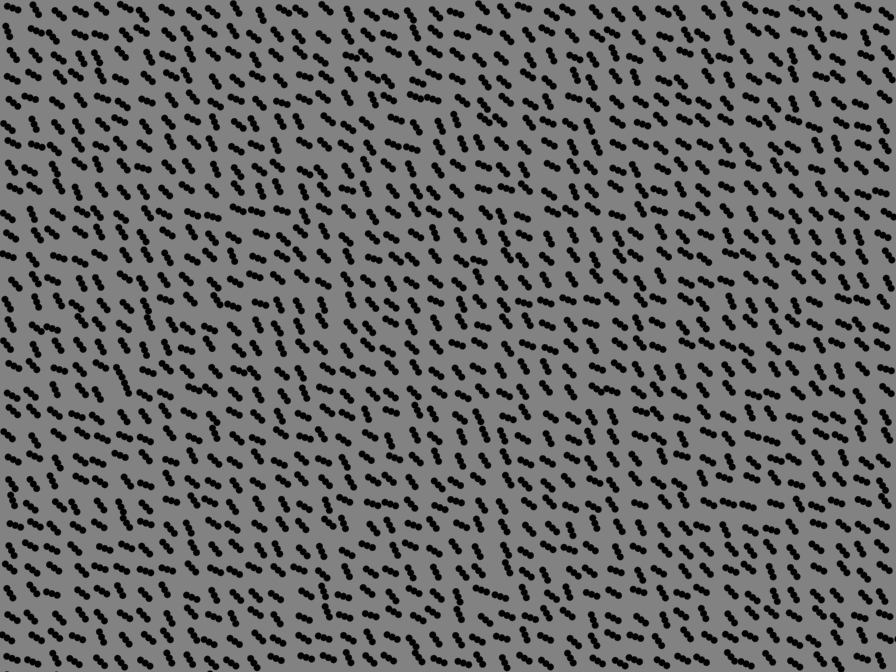
This pattern is drawn by a Shadertoy shader. Its source:

```glsl
const vec3  GROUND_COLOR = vec3(0.51);
const vec3  DOT_COLOR    = vec3(0.012);
const float ROWS         = 30.0;   // grid cells over the canvas height
const float DOT_RADIUS   = 0.153;  // lengths below are in cells
const float DOT_SPACING  = 0.25;
const float JITTER       = 0.19;   // largest offset from the cell centre
const float MEAN_ANGLE   = -0.75;  // radians, falling to the right
const float ANGLE_SPREAD = 0.47;   // largest deviation from the mean
const float EDGE_PIXELS  = 1.3;    // width of the smoothed edge

// Three random values in 0..1 per cell
vec3 hash3(vec2 cell) {
    vec3 p = fract(cell.xyx * vec3(0.1031, 0.1030, 0.0973));
    p += dot(p, p.yxz + 33.33);
    return fract((p.xxy + p.yzz) * p.zyx);
}

// Distance to a straight chain of three discs centred on the origin
float chainDistance(vec2 p, float angle) {
    vec2 axis = vec2(cos(angle), sin(angle));
    vec2 local = vec2(dot(p, axis), dot(p, vec2(-axis.y, axis.x)));
    float index = clamp(floor(local.x / DOT_SPACING + 0.5), -1.0, 1.0);
    local.x -= index * DOT_SPACING;
    return length(local) - DOT_RADIUS;
}

// Distance to the nearest chain of the jittered grid
float grainDistance(vec2 p) {
    vec2 home = floor(p);
    float nearest = 1.0;
    for (int y = -1; y <= 1; y++) {
        for (int x = -1; x <= 1; x++) {
            vec2 cell = home + vec2(x, y);
            vec3 rnd = 2.0 * hash3(cell + 17.0) - 1.0;
            vec2 center = cell + 0.5 + JITTER * rnd.xy;
            float angle = MEAN_ANGLE + ANGLE_SPREAD * rnd.z;
            nearest = min(nearest, chainDistance(p - center, angle));
        }
    }
    return nearest;
}

void mainImage(out vec4 fragColor, in vec2 fragCoord) {
    float cellsPerPixel = ROWS / iResolution.y;
    float d = grainDistance(fragCoord * cellsPerPixel);

    // Linear coverage across the edge
    float coverage = clamp(0.5 - d / (EDGE_PIXELS * cellsPerPixel), 0.0, 1.0);
    fragColor = vec4(mix(GROUND_COLOR, DOT_COLOR, coverage), 1.0);
}
```
